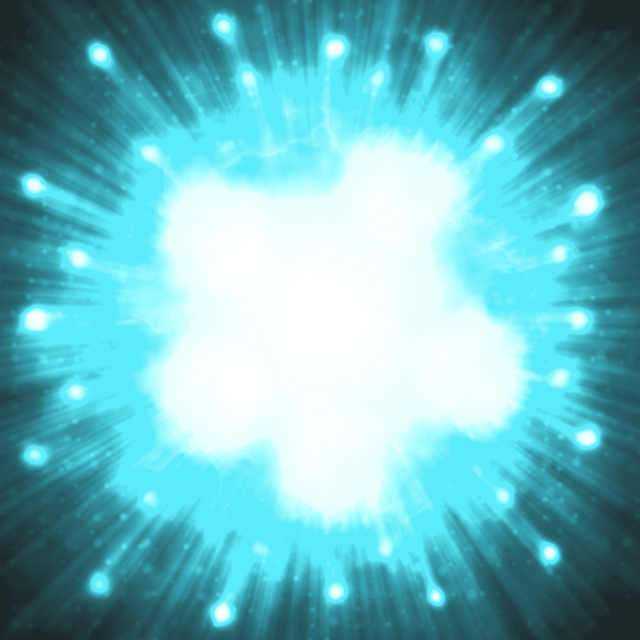
This background is drawn by a Shadertoy shader. Its source:

```glsl
#define TAU 6.2831853
#define BURST_RADIUS 0.7
#define OUTER_COMETS 16
#define INNER_COMETS 12
#define LOBES 5
#define RAY_STRENGTH 0.10
#define CLOUD_STRENGTH 0.12
#define SPECK_STRENGTH 0.05
#define HALO_STRENGTH 0.07

vec2 hash2(vec2 p) {
    p = vec2(dot(p, vec2(127.1, 311.7)), dot(p, vec2(269.5, 183.3)));
    return fract(sin(p) * 43758.5453);
}

vec2 gradientAt(vec2 cell) {
    float angle = TAU * hash2(cell).x;
    return vec2(cos(angle), sin(angle));
}

float gradientNoise(vec2 p) {
    vec2 i = floor(p), f = fract(p);
    vec2 w = f * f * f * (f * (f * 6.0 - 15.0) + 10.0);
    vec2 e = vec2(0.0, 1.0);
    float low = mix(dot(gradientAt(i), f), dot(gradientAt(i + e.yx), f - e.yx), w.x);
    float high = mix(dot(gradientAt(i + e), f - e), dot(gradientAt(i + e.yy), f - e.yy), w.x);
    return mix(low, high, w.y);
}

float fbm(vec2 p) {
    float sum = 0.0, amp = 0.6;
    for (int i = 0; i < 4; i++) {
        sum += amp * gradientNoise(p);
        p = mat2(1.6, 1.2, -1.2, 1.6) * p + 7.3;
        amp *= 0.5;
    }
    return sum;
}

// Round head with a halo and a tapering tail that points to the centre
float comet(vec2 p, float angle, float radius, float size) {
    vec2 dir = vec2(cos(angle), sin(angle));
    float along = dot(p, dir) - radius;
    float across = dot(p, vec2(-dir.y, dir.x));
    across += 0.004 * sin(along * 40.0 + angle * 9.0);
    float d = length(vec2(along, across));
    float head = 0.33 * exp(-d * d / (size * size)) + HALO_STRENGTH * exp(-d / (2.0 * size));
    float width = size * (0.65 + 0.35 * exp(along / 0.05));
    float tail = exp(-across * across / (width * width)) * exp(min(along, 0.0) / 0.055);
    return head + 0.22 * tail * smoothstep(0.008, -0.012, along);
}

float comets(vec2 p) {
    float glow = 0.0;
    for (int i = 0; i < OUTER_COMETS; i++) {
        float a = TAU * float(i) / float(OUTER_COMETS);
        vec2 rnd = hash2(vec2(float(i), 3.0));
        float radius = 0.48 - 0.05 * cos(4.0 * a) - 0.02 * cos(a);
        float bend = 0.05 * (sin(2.0 * a) - sin(a));
        glow += (0.7 + 0.4 * rnd.x) * comet(p, a + bend, radius, 0.013 + 0.006 * rnd.y);
    }
    for (int i = 0; i < INNER_COMETS; i++) {
        float a = TAU * (float(i) / float(INNER_COMETS) + 0.0444);
        vec2 rnd = hash2(vec2(float(i), 8.0));
        glow += (0.35 + 0.25 * rnd.y) * comet(p, a, 0.375 + 0.03 * rnd.x, 0.016);
    }
    return glow;
}

// Ring of white puffs around the core
float lobes(vec2 p) {
    float glow = 0.0;
    for (int i = 0; i < LOBES; i++) {
        float a = TAU * (float(i) / float(LOBES) + 0.172);
        a -= 0.17 * cos(a);
        vec2 center = (0.23 + 0.025 * cos(a)) * vec2(cos(a), sin(a));
        glow = max(glow, smoothstep(0.12, 0.04, length(p - center)));
    }
    return glow;
}

float specks(vec2 p, float scale) {
    vec2 cell = floor(p * scale);
    vec2 rnd = hash2(cell + scale);
    float d = length(fract(p * scale) - 0.3 - 0.4 * rnd);
    float size = 0.14 + 0.16 * rnd.y;
    return smoothstep(size, size * 0.2, d) * step(0.45, rnd.x) * rnd.y;
}

vec3 blend(vec3 base, vec3 next, float from, float to, float heat) {
    return mix(base, next, clamp((heat - from) / (to - from), 0.0, 1.0));
}

vec3 heatColor(float heat) {
    vec3 c = vec3(0.11, 0.16, 0.17);
    c = blend(c, vec3(0.13, 0.26, 0.28), 0.02, 0.13, heat);
    c = blend(c, vec3(0.16, 0.43, 0.47), 0.13, 0.28, heat);
    c = blend(c, vec3(0.22, 0.65, 0.71), 0.28, 0.37, heat);
    c = blend(c, vec3(0.36, 0.92, 0.98), 0.37, 0.45, heat);
    c = blend(c, vec3(0.66, 0.99, 1.00), 0.51, 0.59, heat);
    c = blend(c, vec3(0.91, 1.00, 1.00), 0.59, 0.67, heat);
    return blend(c, vec3(1.0), 0.68, 0.92, heat);
}

void mainImage(out vec4 fragColor, in vec2 fragCoord) {
    vec2 p = (fragCoord - 0.5 * iResolution.xy) / iResolution.y;
    float r = length(p);
    vec2 dir = p / max(r, 0.0001);
    float outside = smoothstep(0.2, 0.45, r);

    // Core falloff and puffs
    float heat = 1.0 - r / BURST_RADIUS - 0.045 * smoothstep(0.08, 0.25, r);
    float gap = (r - 0.24) / 0.07;
    heat += 0.19 * lobes(p + 0.02 * fbm(p * 18.0)) - 0.04 * exp(-gap * gap);

    // Radial rays and smoky filaments
    float rays = gradientNoise(dir * 9.0 + r) + 0.7 * gradientNoise(dir * 27.0 + r * 2.0);
    rays += 0.3 * gradientNoise(dir * 60.0 + r * 2.0);
    heat += RAY_STRENGTH * rays * outside;
    float cloud = fbm(p * 11.0 + 2.0);
    heat += CLOUD_STRENGTH * cloud * smoothstep(0.02, 0.2, r);
    float strand = abs(fbm(p * 7.0 + 0.5 * cloud + 19.0));
    heat += 0.04 * exp(-strand * 16.0) * smoothstep(0.12, 0.25, r) * smoothstep(0.48, 0.3, r);

    // Sparks
    heat += comets(p);
    heat += SPECK_STRENGTH * outside * (specks(p, 24.0) + specks(p + 0.37, 41.0));

    fragColor = vec4(heatColor(heat), 1.0);
}
```
